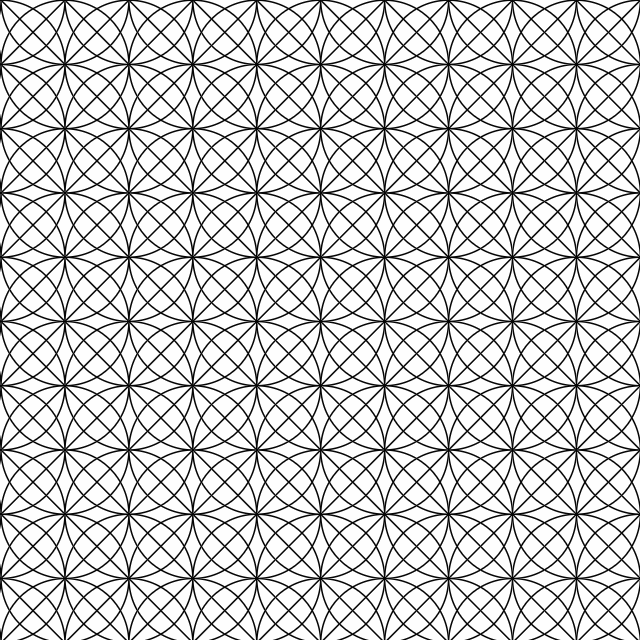
This pattern is drawn by a WebGL 2 fragment shader. Its source:

```glsl
#version 300 es
precision highp float;
// Square lattice of overlapping circles crossed by diagonals, thin black lines on white.

uniform vec2 u_resolution;
out vec4 fragColor;

const vec2  PITCH      = vec2(0.0999, 0.1004);  // lattice spacing, canvas units
const vec2  ORIGIN     = vec2(0.0016, 0.9997);  // position of one lattice node
const float RADIUS     = 1.0;                   // circle radius, in cells
const float LINE_WIDTH = 0.00238;               // canvas units
const vec3  PAPER      = vec3(0.995);
const vec3  INK        = vec3(0.02);

// Distance to the nearest circle centred on a surrounding lattice node.
float circlesDistance(vec2 cell) {
    float d = 1.0;
    for (int y = -1; y <= 2; y++) {
        for (int x = -1; x <= 2; x++) {
            d = min(d, abs(length(cell - vec2(x, y)) - RADIUS));
        }
    }
    return d;
}

// Distance to the two diagonals of the cell.
float diagonalsDistance(vec2 cell) {
    vec2 q = abs(cell - 0.5);
    return abs(q.x - q.y) * inversesqrt(2.0);
}

void main() {
    vec2 uv = gl_FragCoord.xy / u_resolution;
    float pixel = 1.0 / min(u_resolution.x, u_resolution.y);

    // Local position within the repeat
    vec2 cell = fract((uv - ORIGIN) / PITCH);

    // Nearest line, converted back to canvas units
    float d = min(circlesDistance(cell), diagonalsDistance(cell));
    d *= 0.5 * (PITCH.x + PITCH.y);

    // Antialiased stroke
    float coverage = clamp(0.5 + (0.5 * LINE_WIDTH - d) / pixel, 0.0, 1.0);
    fragColor = vec4(mix(PAPER, INK, coverage), 1.0);
}
```
